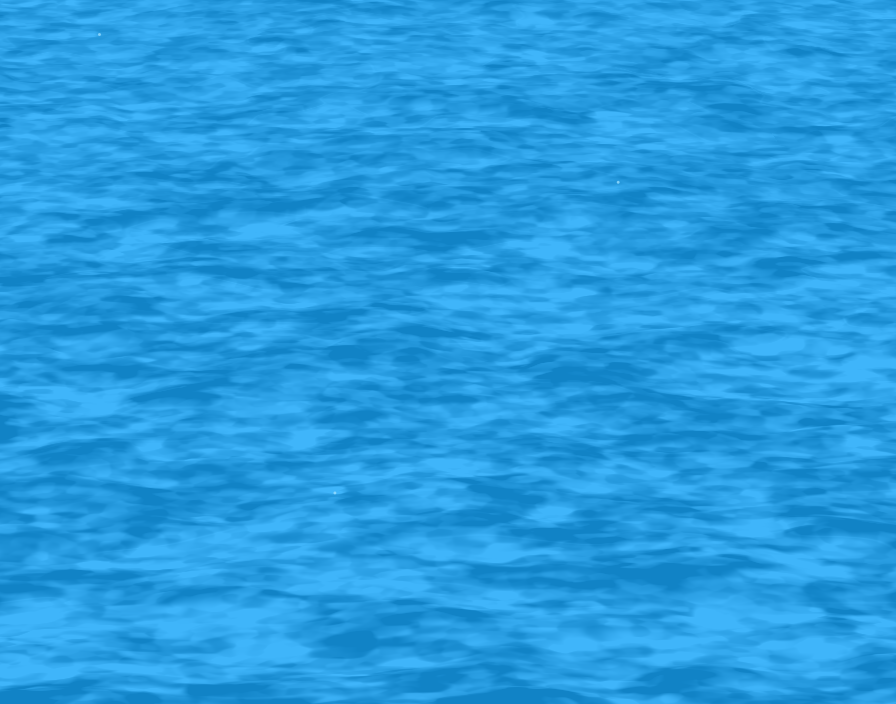
A Shadertoy shader for this texture:

```glsl
// Blue open water seen at a slant: stretched ripples that shrink with distance.

// Three random values per cell
vec3 hash3(vec2 cell) {
    vec3 p = fract(cell.xyx * vec3(0.1031, 0.1030, 0.0973));
    p += dot(p, p.yxz + 33.33);
    return fract((p.xxy + p.yzz) * p.zyx);
}

// Smooth cellular noise: random cell tones blended by distance, centred on zero
float facets(vec2 p) {
    vec2 cell = floor(p), f = fract(p);
    float tone = 0.0, total = 0.0;
    for (int j = -1; j <= 1; j++) {
        for (int i = -1; i <= 1; i++) {
            vec2 offset = vec2(i, j);
            vec3 rnd = hash3(cell + offset + 200.0);
            vec2 d = offset + rnd.xy - f;
            float weight = exp(-7.0 * dot(d, d));
            tone += weight * rnd.z;
            total += weight;
        }
    }
    return tone / total - 0.5;
}

// Layered sines that bend the ripple rows
float sway(vec2 p) {
    return sin(p.x * 5.0 + p.y * 9.0)
         + 0.6 * sin(p.x * 13.0 - p.y * 23.0 + 1.7)
         + 0.4 * sin(p.x * 31.0 + p.y * 41.0 + 4.1);
}

void mainImage(out vec4 fragColor, in vec2 fragCoord) {
    vec2 uv = fragCoord / iResolution.y;
    float aspect = iResolution.x / iResolution.y;

    // Perspective: features get smaller toward the top
    float depth = 1.45 - uv.y;
    vec2 water = vec2((uv.x - 0.5 * aspect) / depth, -log(depth));
    water.y += 0.004 * sway(water);

    // Swell, waves, ripples and fine chop, each bent by the larger one
    float swell = facets(water * vec2(3.2, 19.0) + 3.7);
    water.y += 0.014 * swell;
    float waves = facets(water * vec2(7.5, 42.0) + 17.3);
    water.y += 0.008 * waves;
    float ripples = facets(water * vec2(15.0, 80.0) + 41.9);
    water.y += 0.004 * ripples;
    float chop = facets(water * vec2(30.0, 135.0) + 73.1);
    float grain = facets(water * vec2(62.0, 210.0) + 97.7);

    // Thin light crests where the wave slopes meet
    float crest = exp(-150.0 * waves * waves) - 0.35;

    float relief = 0.52 * swell + 0.72 * waves + 0.95 * ripples
                 + 0.85 * chop * smoothstep(1.5, 0.6, uv.y)
                 + 0.4 * grain * smoothstep(1.1, 0.3, uv.y) + 0.16 * crest;
    float light = 0.51 + relief * mix(1.3, 0.85, uv.y);
    light += 0.16 * (uv.y - 0.5) + 0.1 * smoothstep(0.85, 1.0, uv.y);
    light = clamp(light, -0.15, 1.2);

    vec3 deepBlue = vec3(0.085, 0.535, 0.80);
    vec3 skyBlue = vec3(0.22, 0.68, 0.95);
    vec3 color = mix(deepBlue, skyBlue, light);

    // A few tiny glints
    for (int i = 0; i < 3; i++) {
        vec2 glint = hash3(vec2(i, 5.0)).xy * vec2(aspect, 1.0);
        float d = length(uv - glint);
        color = mix(color, vec3(0.6, 0.87, 1.0), 0.8 * smoothstep(0.003, 0.001, d));
    }

    fragColor = vec4(color, 1.0);
}
```
